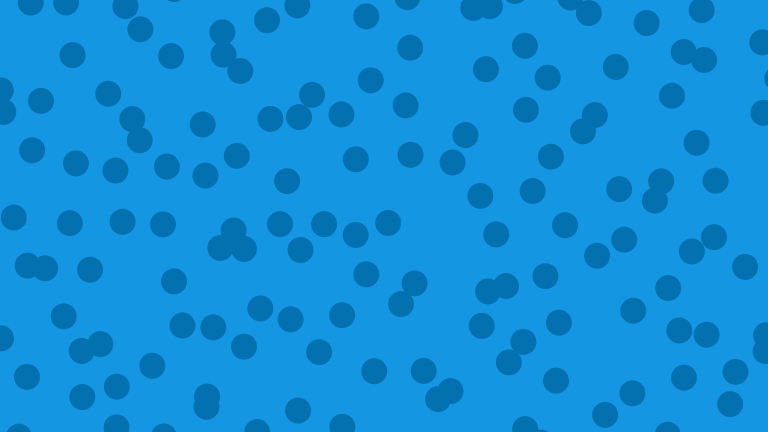
A WebGL 1 fragment shader for this pattern:

```glsl
precision highp float;
// Randomly scattered dark blue dots, some overlapping, on a flat bright blue ground.

uniform vec2 u_resolution;

// Two independent random values in 0..1 for a grid cell
vec2 hash2(vec2 cell) {
  vec2 p = vec2(dot(cell, vec2(127.1, 311.7)), dot(cell, vec2(269.5, 183.3)));
  return fract(sin(p) * 43758.55);
}

// Distance to the nearest dot centre, in cells: one free-roaming dot per cell
float nearestCentre(vec2 p) {
  vec2 cell = floor(p);
  float nearest = 2.0;
  for (int y = -1; y <= 1; y++) {
    for (int x = -1; x <= 1; x++) {
      vec2 neighbour = cell + vec2(float(x), float(y));
      nearest = min(nearest, distance(p, neighbour + hash2(neighbour)));
    }
  }
  return nearest;
}

void main() {
  // Canvas height is one unit
  vec2 uv = gl_FragCoord.xy / u_resolution.y;
  float cellSize = 0.1165;
  float edge = nearestCentre(uv / cellSize + 17.3) * cellSize - 0.03;

  // One-pixel antialiased rim
  float dotMask = clamp(0.5 - edge * u_resolution.y, 0.0, 1.0);

  vec3 groundBlue = vec3(0.08, 0.59, 0.89);
  vec3 dotBlue = vec3(0.01, 0.44, 0.69);
  gl_FragColor = vec4(mix(groundBlue, dotBlue, dotMask), 1.0);
}
```
